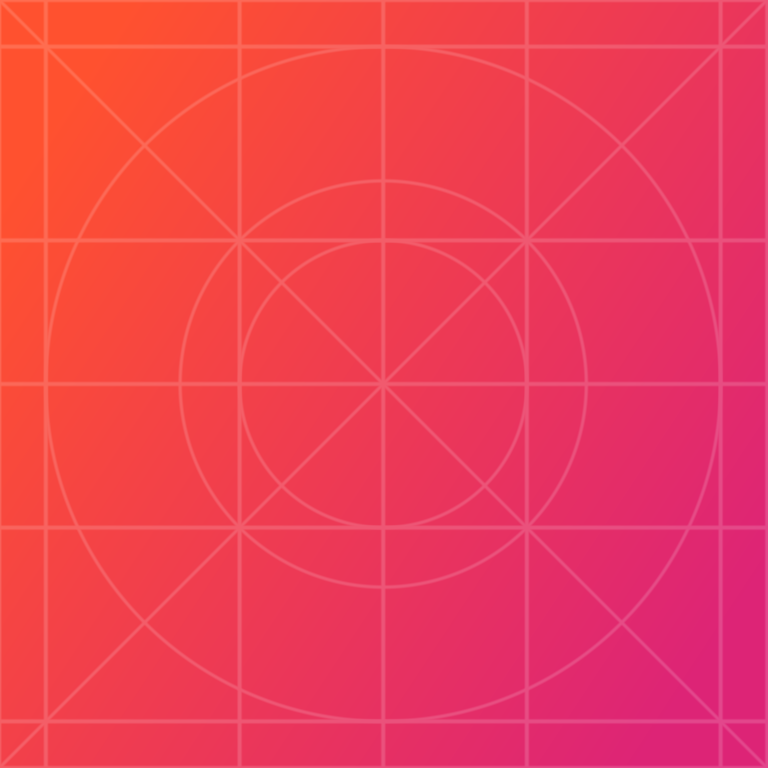
This background is drawn by a three.js fragment shader. Its source:

```glsl
varying vec2 vUv;

#define CENTER vec2(0.499, 0.5)
#define INNER 0.187
#define OUTER 0.4393
#define FRAME 0.5
#define GRID_HALF_WIDTH 0.0026
#define CURVE_HALF_WIDTH 0.0021
#define SOFTNESS 0.0018
#define LINE_ALPHA 0.16
#define GRADIENT_AXIS vec2(0.76, -0.50)
#define ORANGE vec3(1.0, 0.318, 0.184)
#define MAGENTA vec3(0.867, 0.141, 0.463)

// Soft coverage of a stroke at a signed distance from its middle
float stroke(float dist, float halfWidth) {
  return 1.0 - smoothstep(halfWidth - SOFTNESS, halfWidth + SOFTNESS, abs(dist));
}

// Joins two coverages without a seam
float join(float a, float b) {
  return a + b - a * b;
}

// Nearest distance to the mirrored grid lines on one axis
float gridDistance(float x) {
  float side = abs(x);
  float inner = min(side, abs(side - INNER));
  float outer = min(abs(side - OUTER), abs(side - FRAME));
  return min(inner, outer);
}

// Nearest distance to the three concentric rings
float ringDistance(vec2 p) {
  float r = length(p);
  float inner = min(abs(r - INNER), abs(r - INNER * sqrt(2.0)));
  return min(inner, abs(r - OUTER));
}

void main() {
  vec2 p = vUv - CENTER;

  // Diagonal gradient, flat in the far corners
  float blend = clamp(0.5 + dot(vUv - 0.5, GRADIENT_AXIS), 0.0, 1.0);
  vec3 color = mix(ORANGE, MAGENTA, blend);

  // Construction lines
  float grid = join(stroke(gridDistance(p.x), GRID_HALF_WIDTH),
                    stroke(gridDistance(p.y), GRID_HALF_WIDTH));
  float diagonal = stroke((abs(p.x) - abs(p.y)) / sqrt(2.0), CURVE_HALF_WIDTH);
  float ring = stroke(ringDistance(p), CURVE_HALF_WIDTH);
  float lines = join(grid, join(diagonal, ring));

  gl_FragColor = vec4(mix(color, vec3(1.0), LINE_ALPHA * lines), 1.0);
}
```
